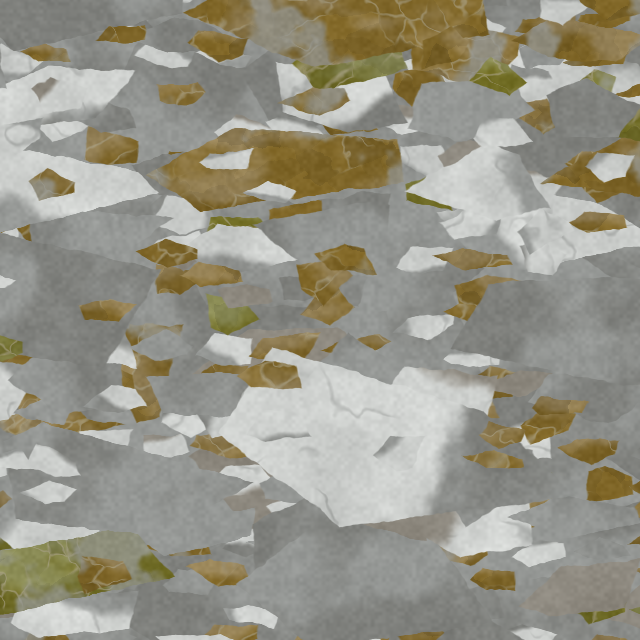
This texture is drawn by a Shadertoy shader. Its source:

```glsl
// Layered broken stone: grey slabs, white marble shards and ochre fragments.
#define GREY  vec3(0.585, 0.595, 0.585)
#define DARK  vec3(0.495, 0.500, 0.485)
#define WHITE vec3(0.800, 0.810, 0.800)
#define OCHRE vec3(0.480, 0.385, 0.150)
#define TAN   vec3(0.570, 0.495, 0.330)
#define STRETCH vec2(1.45, 0.78)
#define EDGE_ROUGHNESS 0.010
#define TILT 0.7
#define TAU 6.2831853

float hash(vec2 p) {
    return fract(sin(dot(p, vec2(127.1, 311.7))) * 43758.5453);
}

vec2 hash2(vec2 p) {
    return vec2(hash(p), hash(p + 37.3));
}

float noise(vec2 p) {
    vec2 i = floor(p), f = fract(p);
    f = f * f * (3.0 - 2.0 * f);
    return mix(mix(hash(i), hash(i + vec2(1, 0)), f.x),
               mix(hash(i + vec2(0, 1)), hash(i + vec2(1, 1)), f.x), f.y);
}

float fbm(vec2 p) {
    float sum = 0.0, amp = 0.5;
    for (int i = 0; i < 4; i++) {
        sum += amp * noise(p);
        p = mat2(1.6, 1.2, -1.2, 1.6) * p + 5.2;
        amp *= 0.5;
    }
    return sum / 0.9375;
}

// Cracked facets: x = distance to a crack, y = random shade of the facet
vec2 facets(vec2 p) {
    vec2 cell = floor(p), nearest = vec2(9.0);
    float shade = 0.0;
    for (int j = -1; j <= 1; j++)
    for (int i = -1; i <= 1; i++) {
        vec2 id = cell + vec2(i, j);
        float d = length(id + hash2(id) - p);
        if (d < nearest.x) {
            nearest = vec2(d, nearest.x);
            shade = hash(id + 8.1);
        } else nearest.y = min(nearest.y, d);
    }
    return vec2(nearest.y - nearest.x, shade);
}

// Signed distance to an irregular convex shard, in cell units
float shard(vec2 q, vec2 id) {
    float d = -1.0;
    for (int k = 0; k < 5; k++) {
        vec2 h = hash2(id + float(k) * 3.7);
        float a = (float(k) + 0.7 * (h.x - 0.5)) * TAU / 5.0;
        d = max(d, dot(q, vec2(cos(a), sin(a))) - mix(0.30, 0.52, h.y));
    }
    return d;
}

vec3 greyStone(vec2 p, vec2 id) {
    float cloud = fbm(p * 9.0 + id * 5.0);
    vec3 col = mix(DARK, GREY, smoothstep(0.28, 0.62, cloud + 0.3 * (hash(id + 2.2) - 0.5)));
    float streak = noise(vec2(p.x * 110.0 + p.y * 25.0, p.y * 6.0)) - 0.5;
    col += 0.05 * streak * step(0.85, hash(id + 6.4));
    return mix(col, vec3(0.55, 0.52, 0.47), 0.7 * step(0.88, hash(id + 4.8)));
}

vec3 whiteStone(vec2 p, vec2 q, vec2 id) {
    float a = hash(id + 1.9) * TAU;
    float fade = dot(q, vec2(cos(a), sin(a))) + 0.6 * (fbm(p * 11.0 + id) - 0.5);
    vec3 col = WHITE + 0.14 * (fbm(p * 14.0 + id) - 0.5);
    float vein = 1.0 - smoothstep(0.0, 0.025, abs(fbm(p * 8.0 + id * 3.0) - 0.5));
    col -= 0.10 * vein * smoothstep(0.4, 0.7, noise(p * 16.0 + id));
    return mix(col, greyStone(p, id), smoothstep(0.16, 0.36, fade));
}

vec3 ochreStone(vec2 p, vec2 q, vec2 id) {
    vec2 f = facets(p * vec2(20.0, 26.0) + 2.0 * fbm(p * 14.0) + id);
    float pale = fbm(p * vec2(9.0, 16.0) + id * 2.0) + 0.25 * q.y;
    vec3 col = mix(OCHRE, TAN, smoothstep(0.42, 0.68, pale));
    col += vec3(-0.05, 0.03, -0.01) * step(0.8, hash(id + 7.7));
    col *= 0.92 + 0.16 * f.y;
    float crack = (1.0 - smoothstep(0.0, 0.14, f.x)) * smoothstep(0.45, 0.65, noise(p * 15.0 + id));
    col = mix(col, vec3(0.66, 0.63, 0.53), 0.6 * crack);
    return mix(col, GREY, 0.75 * smoothstep(0.58, 0.72, fbm(p * 12.0 - id)));
}

// Paints one layer of shards; shares = chance of white, chance of ochre
vec3 paintLayer(vec3 col, vec2 p, float size, float density, vec2 shares, float seed) {
    vec2 g = p / (size * STRETCH) + seed * 7.3;
    float soft = 0.8 / (iResolution.y * size);
    for (int j = -1; j <= 1; j++)
    for (int i = -1; i <= 1; i++) {
        vec2 cell = floor(g) + vec2(i, j);
        vec2 id = cell + seed * 19.7;
        if (hash(id + 0.6) > density) continue;
        vec2 q = g - cell - 0.5 - 0.5 * (hash2(id + 5.5) - 0.5);
        float a = TILT * (hash(id + 9.1) - 0.5);
        q = mat2(cos(a), sin(a), -sin(a), cos(a)) * q;
        q.y *= mix(0.85, 1.9, pow(hash(id + 3.3), 2.0));
        float cover = 1.0 - smoothstep(-soft, soft, shard(q, id));
        if (cover <= 0.0) continue;
        float pick = hash(id + 12.4);
        vec3 stone;
        if (pick < shares.x) stone = whiteStone(p, q, id);
        else if (pick < shares.x + shares.y) stone = ochreStone(p, q, id);
        else stone = greyStone(p, id);
        col = mix(col, stone, cover);
    }
    return col;
}

void mainImage(out vec4 fragColor, in vec2 fragCoord) {
    vec2 p = fragCoord / iResolution.y;
    vec2 rough = p + EDGE_ROUGHNESS * (vec2(fbm(p * 38.0), fbm(p * 38.0 + 50.0)) - 0.5);

    // Back to front: slabs, rubble, stones, large blocks, loose chips
    vec3 col = greyStone(p, vec2(3.0));
    col = paintLayer(col, rough, 0.26, 1.00, vec2(0.20, 0.10), 1.0);
    col = paintLayer(col, rough, 0.065, 0.75, vec2(0.30, 0.42), 2.0);
    col = paintLayer(col, rough, 0.14, 0.72, vec2(0.28, 0.25), 3.0);
    col = paintLayer(col, rough, 0.29, 0.62, vec2(0.45, 0.12), 4.0);
    col = paintLayer(col, rough, 0.06, 0.13, vec2(0.40, 0.55), 5.0);

    // Fine mineral grain
    col += 0.05 * (noise(p * 170.0) - 0.5) + 0.05 * (fbm(p * 45.0) - 0.5);
    fragColor = vec4(col, 1.0);
}
```
